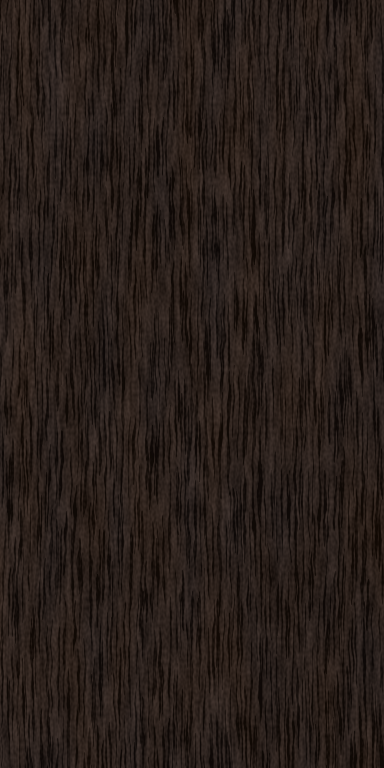
Write a WebGL 1 fragment shader that draws this texture.

```glsl
precision highp float;
// Dark, open-pored wood with vertical grain.
// Stretched gradient noise gives bands, streaks and fibres; interleaved
// layers of long, ragged dashes cut the near-black pores into them.

uniform vec2 u_resolution;

// Colours
const vec3 PORE_COLOR = vec3(0.075, 0.048, 0.034);
const vec3 WOOD_COLOR = vec3(0.245, 0.193, 0.170);
const vec3 WARM_TINT = vec3(0.016, 0.002, -0.012);

// Tone: 0 is pore colour, 1 is light wood
const float BASE_TONE = 0.62;
const float BAND_GAIN = 0.12;
const float STREAK_GAIN = 0.24;
const float FIBRE_GAIN = 0.50;
const float GRAIN_GAIN = 0.36;
const float PORE_DEPTH = 0.60;

// Pores, in units of the canvas width
const int PORE_LAYERS = 3;
const vec2 PORE_CELL = vec2(0.0300, 0.27);
const float PORE_JITTER = 0.42;
const float PORE_THIN = 0.0013;
const float PORE_THICK = 0.0036;
const float PORE_SLANT = 0.05;
const float PORE_RAGGED = 1.1;
const float EDGE_SOFTNESS = 0.0003;

// Sideways waviness of the grain
const float SWAY = 0.012;
const float WIGGLE = 0.0046;

vec2 hash2(vec2 p) {
  vec3 q = fract(vec3(p.xyx) * vec3(0.1031, 0.1030, 0.0973));
  q += dot(q, q.yzx + 33.33);
  return fract((q.xx + q.yz) * q.zy);
}

vec2 gradientAt(vec2 cell) {
  float angle = 6.2831853 * hash2(cell).x;
  return vec2(cos(angle), sin(angle));
}

float gradientNoise(vec2 p) {
  vec2 cell = floor(p);
  vec2 f = p - cell;
  vec2 blend = f * f * f * (f * (f * 6.0 - 15.0) + 10.0);
  vec2 e = vec2(1.0, 0.0);
  float a = dot(gradientAt(cell), f);
  float b = dot(gradientAt(cell + e.xy), f - e.xy);
  float c = dot(gradientAt(cell + e.yx), f - e.yx);
  float d = dot(gradientAt(cell + e.xx), f - e.xx);
  return mix(mix(a, b, blend.x), mix(c, d, blend.x), blend.y);
}

// One layer of pores: a single ragged dash in each tall cell
float poreLayer(vec2 p, float seed, float ragged, float pixel) {
  p.x += seed * PORE_CELL.x / float(PORE_LAYERS);
  float column = floor(p.x / PORE_CELL.x);
  vec2 columnRandom = hash2(vec2(column + 17.0, seed * 31.0 + 5.0));
  p.y += columnRandom.x * PORE_CELL.y * 7.0;

  vec2 cell = vec2(column, floor(p.y / PORE_CELL.y));
  vec2 local = p - (cell + 0.5) * PORE_CELL;
  vec2 place = hash2(cell + vec2(71.0, 13.0) * (seed + 1.0)) - 0.5;
  vec2 shape = hash2(cell + vec2(29.0, 97.0) * (seed + 2.0));

  float halfLength = 0.5 * PORE_CELL.y * mix(0.5, 1.0, shape.x);
  local.y -= 2.0 * place.y * (0.5 * PORE_CELL.y - halfLength);
  local.x -= place.x * PORE_JITTER * PORE_CELL.x;
  local.x -= (columnRandom.y - 0.5) * PORE_SLANT * local.y;

  float along = local.y / halfLength;
  float taper = sqrt(max(1.0 - along * along, 0.0));
  float halfWidth = mix(PORE_THIN, PORE_THICK, shape.y) * taper * ragged;
  float soft = EDGE_SOFTNESS + 0.45 * pixel;
  float body = 1.0 - smoothstep(halfWidth - soft, halfWidth + soft, abs(local.x));
  return body * smoothstep(0.0, 0.3, taper);
}

void main() {
  vec2 p = gl_FragCoord.xy / u_resolution.x;
  float pixel = 1.0 / u_resolution.x;

  // Bend the grain gently, then roughen it
  vec2 bent = p;
  bent.x += SWAY * gradientNoise(p * vec2(7.0, 2.2) + 3.7);
  bent.x += WIGGLE * gradientNoise(p * vec2(42.0, 19.0) + 41.3);

  // Wood tone from broad bands down to fine grain
  float band = gradientNoise(bent * vec2(5.5, 0.7) + 11.2);
  float streak = gradientNoise(bent * vec2(38.0, 3.2) + 57.9);
  float fibre = gradientNoise(bent * vec2(112.0, 12.0) + 23.4);
  float grain = gradientNoise(p * vec2(175.0, 90.0) + 7.1);
  float tone = BASE_TONE + BAND_GAIN * band + STREAK_GAIN * streak
             + FIBRE_GAIN * fibre + GRAIN_GAIN * grain;

  // Deepest pore wins where layers overlap
  float ragged = 1.0 + PORE_RAGGED * gradientNoise(p * vec2(48.0, 22.0) + 67.8);
  float pore = 0.0;
  for (int i = 0; i < PORE_LAYERS; i++) {
    pore = max(pore, poreLayer(bent, float(i), ragged, pixel));
  }
  tone -= PORE_DEPTH * pore;

  vec3 color = mix(PORE_COLOR, WOOD_COLOR, clamp(tone, -0.1, 1.25));
  color += WARM_TINT * gradientNoise(bent * vec2(14.0, 3.0) + 83.6);
  gl_FragColor = vec4(color, 1.0);
}
```
